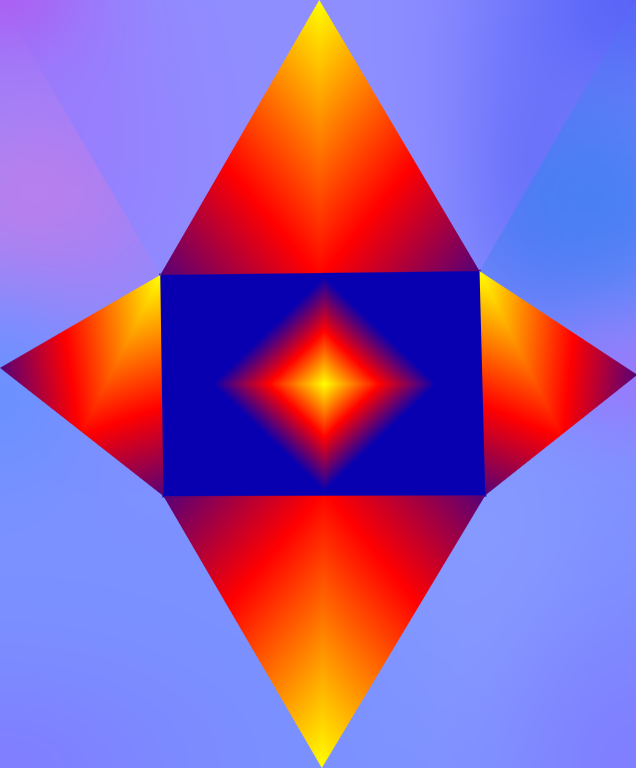
Write a WebGL 1 fragment shader that draws this background.

```glsl
precision highp float;
// Four-pointed star: ember-coloured triangles around a dark blue panel, on soft periwinkle glows.

uniform vec2 u_resolution;

// Panel corners and outer tips, as fractions of the canvas
const vec2 TOP_LEFT = vec2(0.252, 0.642);
const vec2 TOP_RIGHT = vec2(0.754, 0.647);
const vec2 LOW_RIGHT = vec2(0.763, 0.355);
const vec2 LOW_LEFT = vec2(0.257, 0.354);
const vec2 TIP_TOP = vec2(0.502, 1.0);
const vec2 TIP_LOW = vec2(0.506, 0.0);
const vec2 TIP_LEFT = vec2(0.0, 0.521);
const vec2 TIP_RIGHT = vec2(1.002, 0.512);

// Central diamond
const vec2 DIAMOND_CENTER = vec2(0.510, 0.500);
const vec2 DIAMOND_RADIUS = vec2(0.176, 0.140);

// Ramp position gained along a triangle's spine, and from spine to side
const float SPINE_HEAT = 0.49;
const float SIDE_HEAT = 0.35;

// Ember ramp
const vec3 YELLOW = vec3(1.0, 1.0, 0.0);
const vec3 RED = vec3(1.0, 0.0, 0.0);
const vec3 DEEP_BLUE = vec3(0.03, 0.0, 0.69);

// Backdrop
const vec3 SKY_LOW = vec3(0.48, 0.57, 1.0);
const vec3 SKY_HIGH = vec3(0.56, 0.56, 1.0);
const vec3 VIOLET = vec3(0.68, 0.36, 0.95);
const vec3 LILAC = vec3(0.60, 0.48, 0.99);
const vec3 PINK = vec3(0.74, 0.50, 0.92);
const vec3 INDIGO = vec3(0.33, 0.38, 0.97);
const vec3 AZURE = vec3(0.27, 0.50, 0.95);
const vec3 PALE = vec3(0.53, 0.61, 1.0);
const vec3 CORNFLOWER = vec3(0.41, 0.57, 1.0);
const vec3 DUSK = vec3(0.50, 0.49, 1.0);

float cross2(vec2 a, vec2 b) {
  return a.x * b.y - a.y * b.x;
}

// Signed distance to the line a-b, positive on its left
float side(vec2 p, vec2 a, vec2 b) {
  return cross2(b - a, p - a) / length(b - a);
}

float coverage(float d, float pixel) {
  return clamp(d / pixel + 0.5, 0.0, 1.0);
}

vec3 ember(float t) {
  vec3 hot = mix(YELLOW, RED, clamp(t * 2.0, 0.0, 1.0));
  return mix(hot, DEEP_BLUE, clamp(t * 2.0 - 1.0, 0.0, 1.0));
}

float glow(vec2 p, vec2 center, vec2 radius) {
  vec2 q = (p - center) / radius;
  return exp(-dot(q, q));
}

vec3 backdrop(vec2 p, float pixel) {
  vec3 c = mix(SKY_LOW, SKY_HIGH, smoothstep(0.2, 0.8, p.y));
  c = mix(c, LILAC, 0.8 * glow(p, vec2(0.10, 0.80), vec2(0.20, 0.24)));
  c = mix(c, VIOLET, 0.9 * glow(p, vec2(0.0, 1.02), vec2(0.15, 0.11)));
  c = mix(c, INDIGO, 0.6 * glow(p, vec2(0.84, 0.76), vec2(0.13, 0.20)));
  c = mix(c, INDIGO, 0.9 * glow(p, vec2(1.0, 1.0), vec2(0.22, 0.16)));
  c = mix(c, PALE, 0.9 * glow(p, vec2(0.78, 0.24), vec2(0.18, 0.28)));
  c = mix(c, DUSK, 0.9 * glow(p, vec2(0.0), vec2(0.30, 0.14)));
  c = mix(c, DUSK, 0.9 * glow(p, vec2(1.0, 0.0), vec2(0.22, 0.22)));

  // Tinted wings beyond the faint diagonal seams
  float leftWing = coverage(side(p, TOP_LEFT, vec2(0.0, 1.0)), pixel);
  float rightWing = coverage(side(p, vec2(1.0), TOP_RIGHT), pixel);
  c = mix(c, PINK, 0.85 * leftWing * glow(p, vec2(0.05, 0.74), vec2(0.20, 0.14)));
  c = mix(c, AZURE, 0.9 * rightWing * glow(p, vec2(0.94, 0.74), vec2(0.24, 0.17)));

  // Glows around the side tips
  c = mix(c, CORNFLOWER, 0.9 * glow(p, vec2(0.0, 0.48), vec2(0.16, 0.13)));
  return mix(c, LILAC, 0.9 * glow(p, vec2(1.0, 0.51), vec2(0.14, 0.08)));
}

// Triangle a-b-c, counterclockwise: hottest at a, with a bright spine to the middle of b-c
vec3 paintTriangle(vec3 under, vec2 p, vec2 a, vec2 b, vec2 c, float pixel) {
  float area = cross2(b - a, c - a);
  float weightB = cross2(p - a, c - a) / area;
  float weightC = cross2(b - a, p - a) / area;
  float heat = SPINE_HEAT * (weightB + weightC) + SIDE_HEAT * abs(weightB - weightC);
  float inside = min(side(p, a, b), min(side(p, b, c), side(p, c, a)));
  return mix(under, ember(heat), coverage(inside, pixel));
}

void main() {
  vec2 p = gl_FragCoord.xy / u_resolution;
  float pixel = 1.0 / min(u_resolution.x, u_resolution.y);
  vec3 color = backdrop(p, pixel);

  // Panel, widened by a pixel so the triangles overlap it without gaps
  float panel = min(min(side(p, TOP_LEFT, LOW_LEFT), side(p, LOW_LEFT, LOW_RIGHT)),
                    min(side(p, LOW_RIGHT, TOP_RIGHT), side(p, TOP_RIGHT, TOP_LEFT)));
  float diamond = dot(abs(p - DIAMOND_CENTER) / DIAMOND_RADIUS, vec2(1.0));
  color = mix(color, ember(diamond), coverage(panel + pixel, pixel));

  // Star points
  color = paintTriangle(color, p, TIP_TOP, TOP_LEFT, TOP_RIGHT, pixel);
  color = paintTriangle(color, p, TIP_LOW, LOW_RIGHT, LOW_LEFT, pixel);
  color = paintTriangle(color, p, TOP_LEFT, TIP_LEFT, LOW_LEFT, pixel);
  color = paintTriangle(color, p, TOP_RIGHT, LOW_RIGHT, TIP_RIGHT, pixel);

  gl_FragColor = vec4(color, 1.0);
}
```
